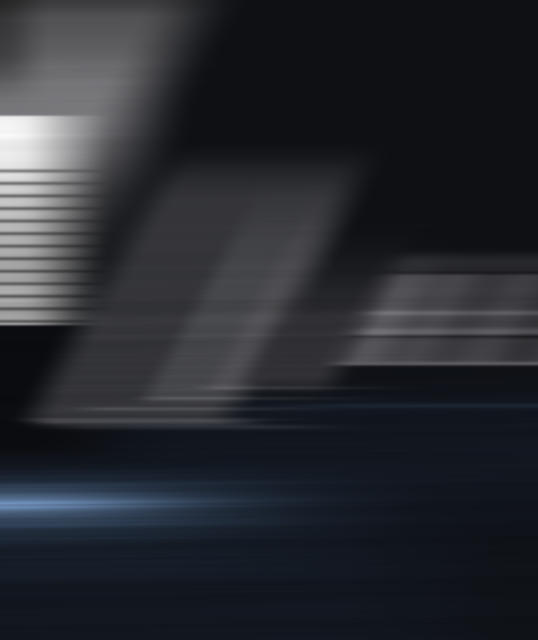
Give the GLSL for this background, as a WebGL 1 fragment shader.

```glsl
precision highp float;
// Motion-blurred abstract backdrop: slanted translucent grey panels, a striped
// white block at the left and a blue glow low down. Panels are soft bands along
// a skewed axis; layered sines in height give the horizontal streaks.
uniform vec2 u_resolution;

const float SLANT = 0.656;            // sideways shift of panels per unit height
const float STRIPE_STEP = 0.0196;     // spacing of the dark lines in the block
const float STREAK_GAIN = 0.085;      // strength of the horizontal streaks
const vec3 NIGHT = vec3(0.055, 0.063, 0.078);
const vec3 NAVY = vec3(0.068, 0.088, 0.122);
const vec3 BLACK = vec3(0.042, 0.047, 0.060);
const vec3 SHEET = vec3(0.205, 0.207, 0.222);
const vec3 PANEL = vec3(0.275, 0.278, 0.292);
const vec3 CORE = vec3(0.325, 0.322, 0.338);
const vec3 GAP = vec3(0.215, 0.213, 0.232);
const vec3 SHELF = vec3(0.275, 0.270, 0.288);
const vec3 SILVER = vec3(0.40, 0.395, 0.415);
const vec3 STEEL = vec3(0.29, 0.36, 0.45);
const vec3 TEAL = vec3(0.085, 0.125, 0.165);

// Soft-edged interval: one between lo and hi, each edge with its own softness
float band(float v, float lo, float hi, float softLo, float softHi) {
  return smoothstep(lo - softLo, lo + softLo, v)
       * (1.0 - smoothstep(hi - softHi, hi + softHi, v));
}

// Bell-shaped falloff around a centre
float bell(float v, float centre, float width) {
  float d = (v - centre) / width;
  return exp(-d * d);
}

// Layered sines, stretched along x, in about -1..1
float streaks(float x, float y) {
  float sum = 0.0;
  float freq = 73.0;
  float amp = 0.5;
  for (int i = 0; i < 5; i++) {
    float k = float(i);
    sum += amp * sin(y * freq + 2.0 * sin(y * freq * 0.37 + k) + x * (1.5 + k) + k * 2.4);
    freq *= 1.73;
    amp *= 0.75;
  }
  return sum * 0.6;
}

void main() {
  vec2 uv = gl_FragCoord.xy / u_resolution;
  float x = uv.x;
  float y = 1.0 - uv.y;               // depth below the top edge
  float s = x + SLANT * y;            // constant along a slanted edge
  float streak = streaks(x, y);

  // Night above, navy below, black pocket at the left
  vec3 col = mix(NIGHT, NAVY, smoothstep(0.55, 0.68, y));
  col = mix(col, NIGHT, 0.7 * smoothstep(0.6, 1.0, x) * smoothstep(0.7, 0.9, y));
  col = mix(col, BLACK, band(y, 0.50, 0.715, 0.02, 0.02) * (1.0 - smoothstep(0.05, 0.35, x)));

  // Sheen in the upper left corner, fading down the slope
  float sheen = 0.23 + 0.10 * smoothstep(0.0, 0.035, y) + 0.15 * smoothstep(0.03, 0.17, y);
  sheen *= mix(mix(0.65, 1.0, smoothstep(0.0, 0.1, x)), 1.0, smoothstep(0.08, 0.18, y));
  sheen = mix(sheen, 0.17, smoothstep(0.18, 0.42, y));
  float slope = 1.0 - smoothstep(0.27, mix(0.47, 0.56, smoothstep(0.1, 0.4, y)), s);
  float upper = 1.0 - smoothstep(0.504, 0.512, y);
  col = mix(col, sheen * vec3(1.0, 0.99, 1.02), slope * upper);

  // Large slanted sheet with two brighter panels inside
  float sheet = band(s, 0.487, 0.845, 0.045, 0.05) * band(y, 0.265, 0.655, 0.05, 0.012);
  col = mix(col, SHEET, sheet);
  float right = 1.0 - smoothstep(0.79, 0.90, s);
  float panel = smoothstep(0.655, 0.705, s) * right * band(y, 0.36, 0.628, 0.09, 0.008);
  col = mix(col, PANEL, panel);
  float core = smoothstep(0.765, 0.815, s) * right * band(y, 0.40, 0.607, 0.11, 0.008);
  col = mix(col, CORE, 0.9 * core);

  // Dim gap between the sheet and the shelf
  float gap = band(s, 0.855, 1.01, 0.035, 0.04) * band(y, 0.44, 0.605, 0.10, 0.02);
  col = mix(col, GAP, 0.85 * gap);

  // Shelf at the right: faint upper lip, body, bright slanted front, facets
  float front = smoothstep(0.96, 1.04, s);
  float lip = front * band(y, 0.398, 0.425, 0.012, 0.004);
  float body = front * band(y, 0.428, 0.569, 0.004, 0.004);
  col = mix(col, GAP, 0.6 * lip);
  vec3 face = SHELF * (1.0 - 0.16 * smoothstep(0.8, 1.0, x));
  face += 0.022 * sin(s * 46.0) * smoothstep(1.08, 1.15, s);
  col = mix(col, face, 0.95 * body);
  col += 0.075 * bell(s, 1.045, 0.045) * band(y, 0.43, 0.568, 0.06, 0.006);
  col += 0.10 * front * (bell(y, 0.489, 0.004) + bell(y, 0.518, 0.006) - bell(y, 0.526, 0.003));
  col = mix(col, SILVER, 0.8 * front * bell(y, 0.568, 0.0035));

  // Thin trailing lines under the panels
  for (int i = 0; i < 4; i++) {
    float k = float(i);
    float start = 0.38 - 0.11 * k;
    float reach = band(x, start, 0.66 - 0.06 * k, 0.05, 0.16);
    col += 0.085 * reach * bell(y, 0.606 + 0.0165 * k, 0.003);
  }
  col = mix(col, SILVER, 0.55 * band(x, 0.07, 0.45, 0.04, 0.07) * bell(y, 0.659, 0.005));
  col += 0.09 * band(x, 0.10, 0.58, 0.08, 0.12) * bell(y, 0.667, 0.004);
  col += vec3(0.03, 0.05, 0.07) * smoothstep(0.4, 0.7, x) * bell(y, 0.634, 0.004);

  // White block with dark lines, sharp above and below, fading to the right
  float blockEdge = band(y, 0.181, 0.508, 0.003, 0.003) * (1.0 - smoothstep(0.04, 0.215, x));
  float white = mix(0.95, 0.66, smoothstep(0.20, 0.42, y));
  float phase = fract((y - 0.267) / STRIPE_STEP + 0.5) - 0.5;
  white *= 1.0 - 0.45 * bell(phase, 0.0, 0.16) * smoothstep(0.25, 0.27, y);
  white *= 1.0 - 0.12 * smoothstep(0.0, 0.15, x);
  col = mix(col, vec3(white), blockEdge);

  // Blue glow near the floor, with a wide teal haze
  float haze = band(y, 0.75, 0.86, 0.05, 0.08) * (1.0 - smoothstep(0.1, 0.85, x));
  col += TEAL * haze * (0.75 + 0.35 * streak);
  float glow = bell(y, 0.790, 0.024) * exp(-x * x * 10.0);
  col += STEEL * glow * (0.72 + 0.22 * streak);

  // Horizontal streaks over everything
  col *= 1.0 + STREAK_GAIN * streak * (0.5 + smoothstep(0.3, 0.6, y));
  gl_FragColor = vec4(clamp(col, 0.0, 1.0), 1.0);
}
```
